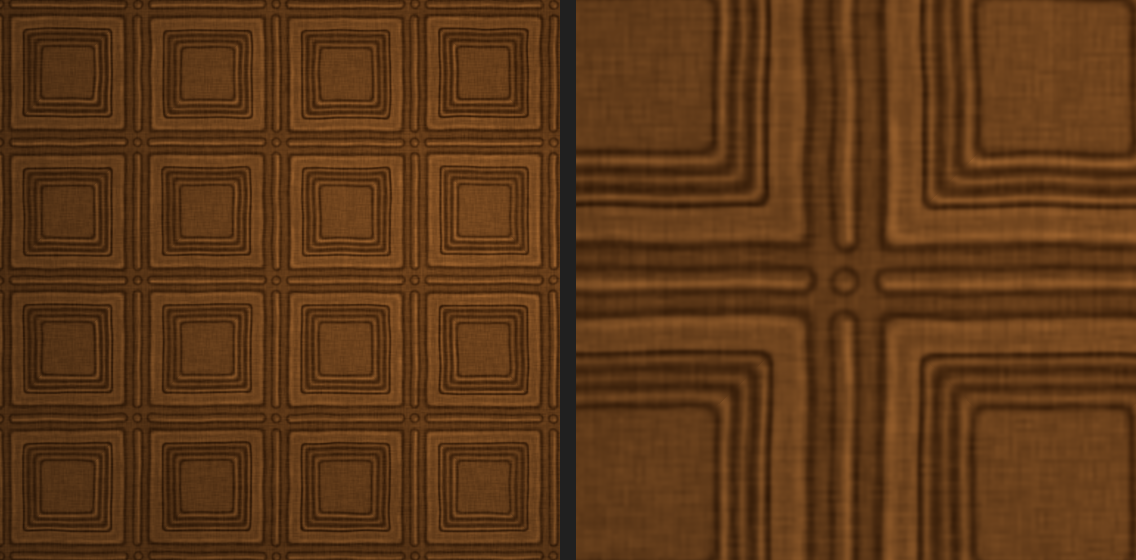
Left, the full canvas; right, a detail of the centre.
Give the GLSL for this pattern, as a WebGL 2 fragment shader.

```glsl
#version 300 es
precision highp float;
// Pressed bronze ceiling panels: a grid of nested square frames split by beaded
// gutters with a button at each crossing. Relief is built from soft lines over
// square distances, then toned by a broad glow, brushed grain and wear.

uniform vec2 u_resolution;
out vec4 outColor;

const vec2 PITCH = vec2(0.2474, 0.2464);
const vec2 ORIGIN = vec2(-0.0013, 0.0065);
const vec3 SHADOW = vec3(0.215, 0.115, 0.035);
const vec3 BRONZE = vec3(0.665, 0.425, 0.205);

float hash(vec2 p) {
  return fract(sin(dot(p, vec2(127.1, 311.7))) * 43758.547);
}

float noise(vec2 p) {
  vec2 i = floor(p), f = fract(p);
  f = f * f * (3.0 - 2.0 * f);
  float low = mix(hash(i), hash(i + vec2(1, 0)), f.x);
  float high = mix(hash(i + vec2(0, 1)), hash(i + vec2(1, 1)), f.x);
  return mix(low, high, f.y);
}

// Soft stroke centred on one distance
float stroke(float d, float center, float width) {
  float x = (d - center) / width;
  return exp(-x * x);
}

// Square distance with slightly rounded corners
float squareDistance(vec2 p, float rounding) {
  vec2 a = abs(p);
  float h = max(rounding - abs(a.x - a.y), 0.0) / rounding;
  return max(a.x, a.y) + h * h * rounding * 0.25;
}

// Tone of the nested frames; lit is the brightness of the facing side
float panelTone(float d, float lit, float wear) {
  float tone = mix(0.39, 0.27, smoothstep(0.180, 0.195, d));
  tone = mix(tone, 0.43, smoothstep(0.318, 0.330, d));
  tone = mix(tone, 0.33, smoothstep(0.400, 0.412, d));
  // Grooves
  tone -= 0.24 * stroke(d, 0.188, 0.010);
  tone -= 0.20 * stroke(d, 0.235, 0.011);
  tone -= 0.20 * stroke(d, 0.279, 0.012);
  tone -= 0.26 * stroke(d, 0.318, 0.008);
  tone -= 0.27 * stroke(d, 0.417, 0.014);
  // Raised edges
  tone += 0.36 * lit * stroke(d, 0.211, 0.010);
  tone += 0.20 * lit * stroke(d, 0.256, 0.008);
  tone += 0.31 * lit * stroke(d, 0.301, 0.008);
  tone += 0.15 * wear * stroke(d, 0.335, 0.013);
  tone += 0.26 * wear * stroke(d, 0.390, 0.014);
  return tone;
}

// Tone added by the round-ended beads along the gutters
float beadTone(vec2 c, float wear) {
  vec2 a = abs(c);
  float along = max(a.x, a.y);
  float across = a.x > a.y ? -c.y : c.x;
  float d = length(vec2(min(along - 0.105, 0.0), across));
  float ends = smoothstep(0.085, 0.105, along);
  float ridge = stroke(across, 0.008, 0.011) * ends;
  return (0.16 + 0.22 * wear) * ridge - 0.25 * stroke(d, 0.030, 0.011);
}

// Tone added by the small button at a crossing
float buttonTone(vec2 c) {
  float r = length(c);
  float glint = length(c - vec2(0.008, -0.010));
  return 0.24 * stroke(glint, 0.0, 0.014) - 0.24 * stroke(r, 0.030, 0.010);
}

void main() {
  vec2 uv = gl_FragCoord.xy / u_resolution;

  // Uneven pressing bends the lines a little
  vec2 bend = vec2(noise(uv * 23.0), noise(uv * 23.0 + 40.0)) - 0.5;
  vec2 grid = (uv - ORIGIN) / PITCH + bend * 0.012;
  vec2 cell = floor(grid);
  vec2 p = fract(grid) - 0.5;
  vec2 crossing = fract(grid + 0.5) - 0.5;
  vec2 shift = (vec2(hash(cell), hash(cell + 17.0)) - 0.5) * 0.014;
  vec2 panel = p - shift;

  // Light falls from the upper middle right
  vec2 side = abs(panel.x) > abs(panel.y)
    ? vec2(sign(panel.x), 0.0) : vec2(0.0, sign(panel.y));
  float facing = clamp((0.62 - uv.x) * 3.0, -1.0, 1.0);
  float lit = 0.75 + 0.32 * dot(side, vec2(facing, -0.7));

  // Patchy wear and crossed brush marks
  float wear = noise(uv * 31.0) * 0.7 + noise(uv * 90.0) * 0.5;
  float brush = noise(uv * vec2(70.0, 380.0)) + noise(uv * vec2(380.0, 70.0)) - 1.0;
  float speck = noise(uv * 300.0) - 0.5;

  float d = squareDistance(panel, 0.035);
  float tone = panelTone(d, lit * (0.65 + 0.5 * wear), wear);
  float gutter = smoothstep(0.405, 0.425, d);
  tone += gutter * (beadTone(crossing, wear) + buttonTone(crossing));
  tone += 0.10 * brush + 0.05 * speck + 0.05 * (hash(cell + 5.0) - 0.5);

  // Broad glow across the sheet
  vec2 e = (uv - vec2(0.80, 0.60)) / vec2(0.68, 0.72);
  float glow = mix(0.70, 1.13, exp(-dot(e, e)));
  vec3 color = mix(SHADOW, BRONZE, clamp(tone, -0.1, 1.0)) * glow;
  outColor = vec4(color, 1.0);
}
```
